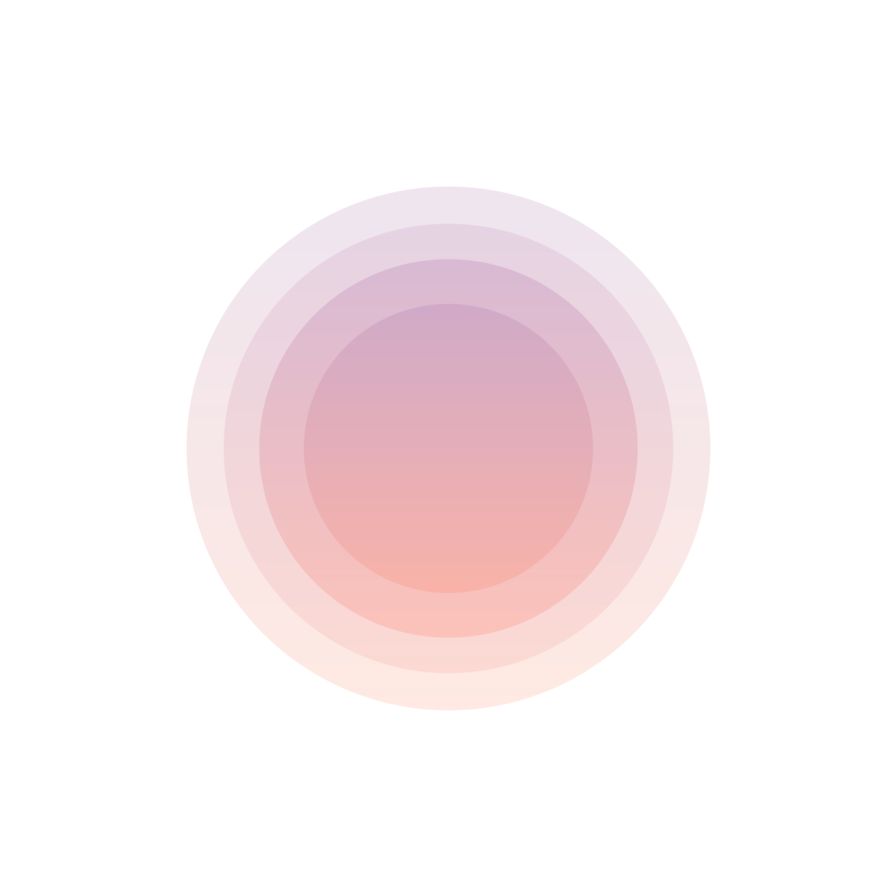
Write a three.js fragment shader that draws this background.

```glsl
// Four concentric discs on white, each shaded from peach at its foot to mauve at its top.
// Discs are painted from the largest to the smallest, with edges smoothed by
// a signed distance and a vertical gradient scaled to each disc's own height.
varying vec2 vUv;

// Paints one disc over the colour beneath it.
vec3 paintDisc(vec3 under, vec2 p, float radius, vec3 foot, vec3 top) {
  float height = clamp(0.5 + 0.5 * p.y / radius, 0.0, 1.0);
  float distanceToEdge = length(p) - radius;
  float coverage = 1.0 - smoothstep(-0.001, 0.001, distanceToEdge);
  return mix(under, mix(foot, top, height), coverage);
}

void main() {
  vec2 p = vUv - vec2(0.5005, 0.4995);
  vec3 color = vec3(1.0);

  // Pale outer halo and second ring
  color = paintDisc(color, p, 0.2923, vec3(1.0, 0.914, 0.886), vec3(0.933, 0.898, 0.937));
  color = paintDisc(color, p, 0.2508, vec3(0.988, 0.851, 0.827), vec3(0.898, 0.827, 0.89));

  // Stronger third ring and core
  color = paintDisc(color, p, 0.2112, vec3(0.988, 0.761, 0.725), vec3(0.847, 0.729, 0.831));
  color = paintDisc(color, p, 0.1614, vec3(0.976, 0.698, 0.659), vec3(0.816, 0.667, 0.784));

  gl_FragColor = vec4(color, 1.0);
}
```
